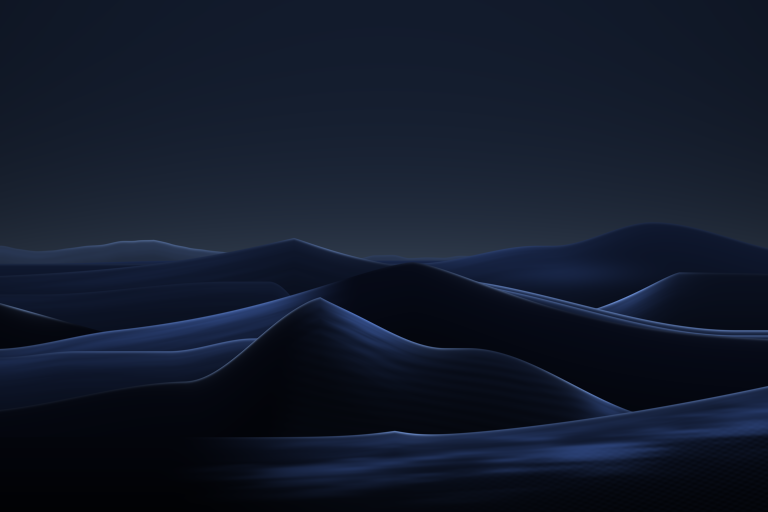
Write a Shadertoy shader that draws this background.

```glsl
// Moonlit blue sand dunes with glowing crests under a dim evening sky.
#define SKY_TOP vec3(0.062, 0.094, 0.158)
#define SKY_LOW vec3(0.180, 0.222, 0.282)
#define HAZE vec3(0.125, 0.165, 0.240)
#define SLOPE vec3(0.048, 0.078, 0.155)
#define SHADE vec3(0.018, 0.030, 0.070)
#define SHEEN vec3(0.170, 0.255, 0.450)
#define RIM vec3(0.430, 0.530, 0.690)
#define RIM_WIDTH 0.0035
#define STREAKS vec2(6.0, 75.0)

float hash(vec2 p) {
    vec3 q = fract(p.xyx * 0.1031);
    q += dot(q, q.yzx + 33.33);
    return fract((q.x + q.y) * q.z);
}

float noise(vec2 p) {
    vec2 i = floor(p), f = fract(p);
    f *= f * (3.0 - 2.0 * f);
    return mix(mix(hash(i), hash(i + vec2(1, 0)), f.x),
               mix(hash(i + vec2(0, 1)), hash(i + vec2(1, 1)), f.x), f.y);
}

float fbm(vec2 p) {
    float sum = 0.0, amp = 0.55;
    for (int i = 0; i < 3; i++) {
        sum += amp * noise(p);
        p = p * 2.03 + 17.0;
        amp *= 0.5;
    }
    return sum;
}

// Lopsided summit of height 1: centre, left width, right width, sharpness
float peak(float x, float c, float l, float r, float power) {
    float d = x - c;
    return exp(-pow(abs(d) / (d < 0.0 ? l : r), power));
}

float bump(float x, float c, float w) { return peak(x, c, w, w, 2.0); }

float ramp(float a, float b, float x) { return smoothstep(a, b, x); }

// Paints one dune below its crest height h, with a streaked sheen and a bright rim
void dune(inout vec3 col, vec2 p, float h, vec3 body, float sheen, float depth, float rim) {
    float px = 0.8 / iResolution.y;
    float d = max(h - p.y, 0.0);
    float streak = fbm(vec2(p.x + d, d + 0.03 * p.x) * STREAKS);
    vec3 c = body * mix(1.0, 0.55, ramp(0.0, 0.2, d));
    c += SHEEN * sheen * exp(-d / depth) * (0.4 + 1.1 * streak);
    float edge = d / RIM_WIDTH;
    c += RIM * rim * (0.8 * exp(-edge * edge) + 0.22 * exp(-d / 0.012));
    col = mix(col, c, ramp(-px, px, h - p.y));
}

void mainImage(out vec4 fragColor, in vec2 fragCoord) {
    vec2 p = fragCoord / iResolution.xy;
    float x = p.x, h;

    // Sky
    vec3 col = mix(SKY_TOP, SKY_LOW, exp(-max(p.y - 0.48, 0.0) / 0.16));
    col *= 1.06 - 0.75 * (x - 0.5) * (x - 0.5);

    // Hazy far range and the dark plain before it
    h = 0.499 + 0.036 * peak(x, 0.2, 0.12, 0.055, 1.3) + 0.014 * bump(x, 0.0, 0.04)
      + 0.008 * (noise(vec2(x * 45.0, 3.0)) - 0.5);
    dune(col, p, h, HAZE, 0.2, 0.03, 0.3 * bump(x, 0.2, 0.09) + 0.05);
    h = 0.483 + 0.008 * ramp(0.0, 0.25, x);
    dune(col, p, h, SLOPE * 1.4, 0.1, 0.02, 0.05);

    // Far right dune
    h = 0.485 + 0.035 * ramp(0.54, 0.7, x) + 0.046 * ramp(0.72, 0.85, x)
      - 0.06 * ramp(0.85, 1.05, x);
    dune(col, p, h, SLOPE * 1.1, 0.3 * bump(x, 0.64, 0.13), 0.035, 0.13);
    vec2 glow = (p - vec2(0.74, 0.465)) / vec2(0.09, 0.025);
    col += SHEEN * 0.22 * exp(-dot(glow, glow)) * ramp(0.0, 0.02, h - p.y);

    // Right dune with a bright left shoulder
    h = 0.355 + 0.113 * peak(x, 0.885, 0.11, 2.0, 1.3);
    dune(col, p, h, SLOPE * 0.75, 0.65 * bump(x, 0.82, 0.055), 0.035,
         0.65 * bump(x, 0.81, 0.06) + 0.08);

    // Tall left dune
    h = 0.45 + 0.085 * peak(x, 0.383, 0.2, 0.135, 1.1) - 0.3 * ramp(0.52, 0.62, x);
    dune(col, p, h, SLOPE * 0.9, 0.18 * bump(x, 0.2, 0.2), 0.1,
         0.5 * bump(x, 0.43, 0.06) + 0.09);
    h = 0.425 + 0.025 * ramp(0.05, 0.3, x) - 0.3 * ramp(0.35, 0.5, x);
    dune(col, p, h, SLOPE * 0.85, 0.12, 0.05, 0.04);

    // Dark wedge at the left edge
    h = 0.408 - 0.42 * x;
    dune(col, p, h, SHADE * 0.8, 0.0, 0.02, 0.75 * bump(x, 0.03, 0.045));

    // Folded bands running down to the right edge
    for (int i = 0; i < 2; i++) {
        float k = float(i);
        h = 0.355 - 0.01 * k + (0.105 + 0.004 * k) * (1.0 - ramp(0.54, 0.96, x))
          - 0.3 * (1.0 - ramp(0.5, 0.6, x));
        dune(col, p, h, SLOPE * 0.8, 0.3, 0.015, 0.6 * ramp(0.58, 0.65, x) - 0.2 * k);
    }

    // Central dome, lit along its long left arm
    h = 0.33 + 0.158 * peak(x, 0.538, 0.25, 0.21, 1.4) - 0.02 * (1.0 - ramp(0.0, 0.15, x));
    float arm = 1.0 - ramp(0.34, 0.47, x);
    dune(col, p, h, mix(SHADE * 1.25, SLOPE, arm), 0.62 * arm * ramp(-0.15, 0.25, x), 0.055,
         0.3 * arm + 0.6 * bump(x, 0.63, 0.08) + 0.32 * ramp(0.65, 0.95, x));

    // Low fold under the left arm
    h = 0.302 + 0.012 * ramp(0.0, 0.1, x) + 0.025 * ramp(0.22, 0.33, x) - 0.3 * ramp(0.4, 0.55, x);
    dune(col, p, h, SLOPE * 0.9, 0.36, 0.035, 0.4 * ramp(-0.1, 0.25, x));

    // Great front wave: shaded left side, rippled and streaked right side
    h = 0.195 + 0.06 * ramp(-0.05, 0.25, x) + 0.155 * ramp(0.24, 0.42, x)
      - 0.09 * ramp(0.4, 0.58, x) - 0.14 * ramp(0.61, 0.88, x)
      + 0.012 * peak(x, 0.417, 0.02, 0.02, 1.0);
    float d = max(h - p.y, 0.0);
    float face = ramp(0.38, 0.46, x + 0.25 * d);
    float light = 0.95 * bump(x, 0.475, 0.055) + 0.55 * bump(x, 0.79, 0.035) + 0.12 * face;
    dune(col, p, h, mix(SHADE * 0.85, SLOPE * 0.62, face), light, 0.042,
         0.55 * bump(x, 0.33, 0.1) + 0.5 * bump(x, 0.55, 0.06)
         + 0.6 * bump(x, 0.75, 0.05) + 0.12);
    float ripple = sin(330.0 * (p.y + 0.28 * x) + 7.0 * noise(p * 9.0));
    col += SHEEN * 0.035 * ripple * face * ramp(0.0, 0.03, d) * exp(-d / 0.12);

    // Foreground sand, fading into shadow at the left
    h = 0.146 + 0.012 * peak(x, 0.514, 0.05, 0.03, 1.2)
      + 0.1 * pow(max(x - 0.5, 0.0) * 2.0, 1.6);
    float open = ramp(0.22, 0.5, x);
    dune(col, p, h, mix(SHADE * 0.6, SLOPE * 0.75, open), 0.3 * open, 0.06,
         open * (0.3 + 0.5 * bump(x, 0.53, 0.04) + 0.15 * ramp(0.7, 1.0, x)));
    d = h - p.y;
    float swell = fbm(vec2(x * 5.0, (p.y - 0.08 * x) * 38.0));
    float band = exp(-pow((d - 0.06) / 0.05, 2.0)) * ramp(0.0, 0.02, d);
    col += SHEEN * 0.75 * band * ramp(0.2, 0.5, x) * ramp(0.42, 0.85, swell);

    // Fine sand grain ripples in the lower right
    float grain = sin(620.0 * (p.y - 0.12 * x)) * sin(420.0 * x + 90.0 * p.y);
    col += SHEEN * 0.045 * grain * ramp(0.5, 0.85, x) * ramp(0.04, 0.1, d);
    col *= mix(1.0, 0.6 + 0.4 * ramp(-0.02, 0.14, p.y), ramp(0.0, 0.05, d));

    fragColor = vec4(clamp(col, 0.0, 1.0), 1.0);
}
```
